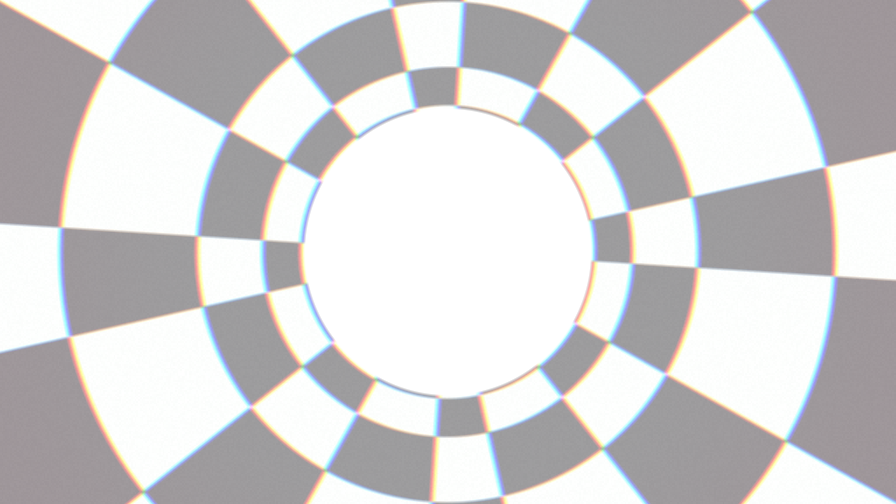
A Shadertoy shader for this background:

```glsl
#define RING_STEP 0.712
#define RING_OFFSET 0.827
#define TILT 4.52
#define WEDGE_MIDDLE 20.94
#define WEDGE_HALF 12.81
#define DISC_RADIUS 0.2857
#define FRINGE 0.006
#define SOFTNESS 0.003
#define GRAIN 0.014
#define WHITE vec3(0.992, 0.998, 0.993)
#define GRAY_INNER vec3(0.615, 0.612, 0.618)
#define GRAY_OUTER vec3(0.622, 0.590, 0.604)

float hash(vec2 cell) {
    vec3 q = fract(vec3(cell.xyx) * 0.1031);
    q += dot(q, q.yzx + 33.33);
    return fract((q.x + q.y) * q.z);
}

// Signed step from -1 to 1 with a soft edge
float softSign(float dist) {
    return clamp(dist / max(SOFTNESS, 0.7 / iResolution.y), -1.0, 1.0);
}

// Gray coverage of the polar checkerboard
float tunnel(vec2 p) {
    float r = max(length(p), 0.01);

    // Rings evenly spaced in inverse radius
    float depth = 1.0 / (r * RING_STEP) - RING_OFFSET;
    float ring = 0.5 - abs(mod(depth - 0.5, 2.0) - 1.0);
    ring *= RING_STEP * r * r;

    // Uneven wedges, mirrored within each quarter turn
    float angle = degrees(atan(p.y, p.x)) - TILT;
    float folded = abs(mod(angle + 45.0, 90.0) - 45.0);
    float wedge = r * radians(abs(folded - WEDGE_MIDDLE) - WEDGE_HALF);

    return 0.5 + 0.5 * softSign(ring) * softSign(wedge);
}

void mainImage(out vec4 fragColor, in vec2 fragCoord) {
    vec2 p = (fragCoord - 0.5 * iResolution.xy) / iResolution.y;
    float r = length(p);

    // Horizontal split of the colour channels
    vec2 split = vec2(FRINGE, 0.0);
    vec3 coverage = vec3(tunnel(p + split), tunnel(p), tunnel(p - split));

    vec3 gray = mix(GRAY_INNER, GRAY_OUTER, smoothstep(0.45, 1.0, r));
    vec3 color = mix(WHITE, gray, coverage);
    color += GRAIN * (hash(floor(p * 288.0) + 600.0) - 0.5);

    // Bright disc at the end of the tunnel
    float disc = 0.5 - 0.5 * softSign(r - DISC_RADIUS);
    color = mix(color, vec3(1.0), disc);

    fragColor = vec4(clamp(color, 0.0, 1.0), 1.0);
}
```
